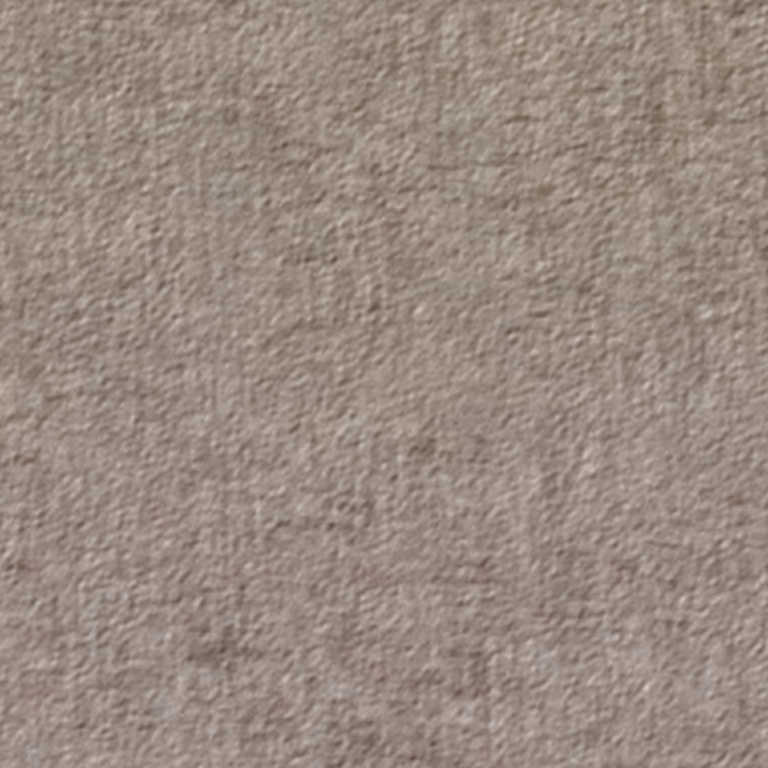
Give the GLSL for this texture, as a WebGL 1 fragment shader.

```glsl
precision highp float;
// Woven linen-like cloth in warm grey: slanted fibre relief lit from the upper left,
// pale upright threads, dark broken weft streaks and soft blotches.
// Every layer is value noise stretched to the shape of its feature.
uniform vec2 u_resolution;

float hash(vec2 p) {
  return fract(sin(dot(p, vec2(127.1, 311.7))) * 43758.5453);
}

float noise(vec2 p) {
  vec2 i = floor(p), f = fract(p);
  f = f * f * (3.0 - 2.0 * f);
  return mix(mix(hash(i), hash(i + vec2(1.0, 0.0)), f.x),
             mix(hash(i + vec2(0.0, 1.0)), hash(i + vec2(1.0, 1.0)), f.x), f.y);
}

// Noise centred on zero
float grain(vec2 p) {
  return noise(p) - 0.5;
}

vec2 rotate(vec2 p, float angle) {
  float c = cos(angle), s = sin(angle);
  return vec2(c * p.x + s * p.y, c * p.y - s * p.x);
}

// Surface height of the fibres, drawn out along the rising diagonal
float fibreHeight(vec2 p) {
  return grain(rotate(p, 0.85) * vec2(88.0, 150.0) + 40.0)
       + 0.6 * grain(rotate(p, 0.4) * vec2(100.0, 165.0) + 310.0);
}

// Upright threads: narrow columns that fade in and out along their length
float warpThreads(vec2 p) {
  float x = p.x + 0.003 * grain(p * vec2(9.0, 14.0));
  float columns = grain(vec2(x * 140.0, p.y * 27.0) + 71.0);
  float presence = 0.5 + noise(p * vec2(11.0, 8.0) + 23.0);
  return columns * presence;
}

// Dark, thin, broken streaks running across the cloth
float weftStreaks(vec2 p) {
  float y = p.y + 0.012 * grain(p * vec2(17.0, 11.0) + 5.0);
  float lines = smoothstep(0.4, 0.95, noise(vec2(p.x * 27.0, y * 110.0) + 130.0));
  float patches = smoothstep(0.1, 0.9, noise(p * vec2(7.0, 15.0) + 61.0));
  float fray = 0.55 + 0.9 * noise(p * vec2(120.0, 150.0) + 210.0);
  return lines * patches * fray;
}

void main() {
  vec2 p = gl_FragCoord.xy / u_resolution;

  // Relief: height difference towards the light
  vec2 toLight = vec2(-0.0016, 0.0020);
  float relief = fibreHeight(p - toLight) - fibreHeight(p + toLight);

  float tone = 0.122 * relief;
  tone += 0.094 * warpThreads(p);
  tone -= 0.082 * weftStreaks(p) - 0.013;
  tone += 0.055 * grain(p * vec2(46.0, 95.0) + 9.0);
  tone += 0.026 * grain(p * vec2(11.0, 20.0) + 17.0);
  tone += 0.070 * grain(p * 190.0 + 400.0);

  // Scattered pale flecks where fibres catch the light
  float fleck = noise(rotate(p, 1.1) * vec2(95.0, 150.0) + 520.0);
  tone += 0.055 * smoothstep(0.72, 0.98, fleck);

  // Cloth colour drifts from mauve grey below to olive grey above
  vec3 mauveGrey = vec3(0.595, 0.533, 0.506);
  vec3 oliveGrey = vec3(0.597, 0.541, 0.490);
  float drift = p.y + 0.4 * grain(p * 4.0 + 3.0);
  vec3 cloth = mix(mauveGrey, oliveGrey, smoothstep(0.0, 1.0, drift));
  cloth += vec3(0.012, -0.004, -0.010) * grain(p * vec2(24.0, 40.0) + 90.0);

  gl_FragColor = vec4(cloth + tone * vec3(1.0, 1.04, 1.06), 1.0);
}
```
